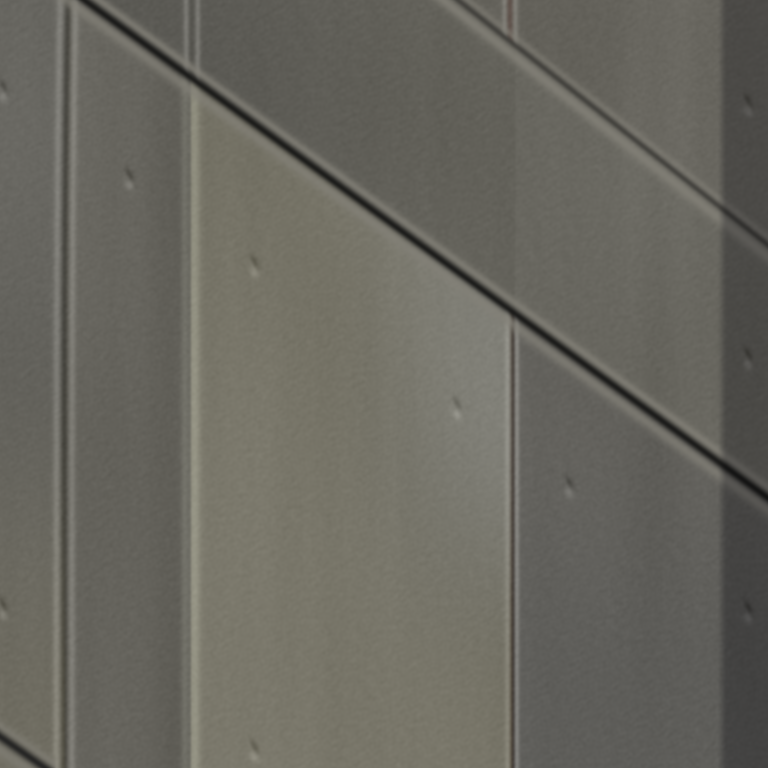
Give the GLSL for this texture, as a Shadertoy shader.

```glsl
// Weathered grey cladding panels with upright joints, slanted seams and small dimples.
#define SEAM_LOW  vec2(1.081, -0.728)   // height at left edge, slope
#define SEAM_HIGH vec2(1.471, -0.790)
#define SEAM_FOOT vec2(0.041, -0.700)
#define JOINT_A 0.0845
#define JOINT_B 0.2485
#define JOINT_C 0.6670
#define SHADOW_X 0.941
#define SHADOW_TINT vec3(0.72, 0.72, 0.74)
#define EDGE 0.0025
#define GRAIN 0.022
#define STAIN 0.030
#define DIMPLE 0.13

vec2 hashGradient(vec2 cell) {
    vec2 q = vec2(dot(cell, vec2(127.1, 311.7)), dot(cell, vec2(269.5, 183.3)));
    return fract(sin(q) * 4375.85) * 2.0 - 1.0;
}

float gradientNoise(vec2 p) {
    vec2 i = floor(p), f = fract(p);
    vec2 u = f * f * f * (f * (f * 6.0 - 15.0) + 10.0);
    vec2 e = vec2(0.0, 1.0);
    float a = dot(hashGradient(i), f);
    float b = dot(hashGradient(i + e.yx), f - e.yx);
    float c = dot(hashGradient(i + e.xy), f - e.xy);
    float d = dot(hashGradient(i + e.yy), f - e.yy);
    return mix(mix(a, b, u.x), mix(c, d, u.x), u.y);
}

// Signed distance above a slanted seam
float above(vec2 p, vec2 seam) {
    return (p.y - seam.x - seam.y * p.x) / sqrt(1.0 + seam.y * seam.y);
}

float side(float d) { return smoothstep(-EDGE, EDGE, d); }

// Soft stripe of half width w centred at c
float stripe(float d, float c, float w) {
    float t = (d - c) / w;
    return exp(-t * t);
}

// Panel faces, each with its own slow gradient
vec3 panelTone(vec2 p, float low, float high, float jointA) {
    vec3 strip = mix(vec3(0.445, 0.435, 0.390), vec3(0.400, 0.395, 0.372), smoothstep(0.0, 0.6, p.y));
    vec3 narrow = vec3(0.402, 0.395, 0.368) - 0.028 * smoothstep(0.15, 0.24, p.x);
    vec3 wide = mix(vec3(0.478, 0.468, 0.418), vec3(0.497, 0.494, 0.462),
                    smoothstep(0.40, 0.66, p.x) * smoothstep(0.05, 0.45, p.y));
    wide -= 0.022 * stripe(p.x + 0.5 * p.y, 0.74, 0.10);
    vec3 lowerRight = mix(vec3(0.388, 0.382, 0.362), vec3(0.368, 0.365, 0.350), smoothstep(0.5, 0.1, p.y));
    vec3 face = mix(strip, narrow, side(p.x - jointA));
    face = mix(face, wide, side(p.x - JOINT_B));
    face = mix(face, lowerRight, side(p.x - JOINT_C));

    vec3 band = mix(vec3(0.355, 0.350, 0.328), vec3(0.393, 0.387, 0.358), smoothstep(0.2, 0.62, p.x));
    band += 0.020 * side(p.x - JOINT_C - 0.004);
    vec3 top = vec3(0.388, 0.380, 0.352) + 0.02 * smoothstep(0.65, 0.90, p.x);
    return mix(mix(face, band, low), top, high);
}

// Dimples step along a slanted row; some columns repeat at a second height
float dimples(vec2 p) {
    vec2 columns[6] = vec2[6](vec2(0.003, -0.675), vec2(0.167, 0.0), vec2(0.330, -0.631),
                              vec2(0.594, 0.0), vec2(0.740, 0.0), vec2(0.973, 0.330));
    float sum = 0.0;
    for (int i = 0; i < 6; i++) {
        float y = 0.888 - 0.70 * columns[i].x;
        for (int k = 0; k < 3; k++) {
            if (k > 0 && columns[i].y == 0.0) break;
            vec2 q = p - vec2(columns[i].x, y + float(k) * columns[i].y);
            q.x += 0.25 * q.y;
            float pit = stripe(length(q * vec2(1.7, 1.0)), 0.0, 0.010);
            float rim = stripe(length((q - vec2(-0.002, -0.012)) * vec2(1.2, 1.0)), 0.0, 0.007);
            sum += rim * 0.65 - pit * smoothstep(-0.005, 0.006, q.x + 0.4 * q.y);
        }
    }
    return sum;
}

void mainImage(out vec4 fragColor, in vec2 fragCoord) {
    vec2 p = fragCoord / iResolution.xy;
    float dLow = above(p, SEAM_LOW), dHigh = above(p, SEAM_HIGH), dFoot = above(p, SEAM_FOOT);
    float low = side(dLow), high = side(dHigh), under = 1.0 - low;
    float jointA = JOINT_A + 0.005 * pow(p.y, 4.0);
    vec3 color = panelTone(p, low, high, jointA);

    // Stains, streaks and grain
    color += STAIN * gradientNoise(p * vec2(5.0, 3.0) + 4.0);
    color += STAIN * 0.7 * gradientNoise(vec2(p.x * 24.0, p.y * 1.6));
    vec2 slant = vec2(p.x + 0.6 * p.y, p.y - 0.6 * p.x);
    color += GRAIN * gradientNoise(slant * vec2(70.0, 130.0));
    color += GRAIN * 0.8 * gradientNoise(p * 190.0 + 7.0);
    color += DIMPLE * dimples(p);

    // Upright joints
    float a = p.x - jointA, b = p.x - JOINT_B, c = p.x - JOINT_C;
    float pairA = stripe(a, -0.011, 0.005) + stripe(a, 0.009, 0.005);
    color += under * (0.10 * pairA - 0.12 * stripe(a, -0.001, 0.0045));
    color += under * vec3(0.10, 0.105, 0.095) * (stripe(b, 0.005, 0.007) + 0.65 * stripe(b, -0.008, 0.005));
    color += low * (0.11 * (stripe(b, -0.006, 0.004) + stripe(b, 0.009, 0.004)) - 0.03 * stripe(b, 0.001, 0.004));
    color += under * (0.07 * stripe(c, -0.006, 0.004) + 0.13 * stripe(c, 0.006, 0.0035)
                    - vec3(0.13, 0.15, 0.15) * stripe(c, 0.000, 0.0035));
    color += high * (0.10 * (stripe(c, -0.010, 0.004) + stripe(c, 0.004, 0.004))
                   - vec3(0.02, 0.06, 0.06) * stripe(c, -0.003, 0.004));

    // Slanted seams: pale lips around a dark gap
    vec3 lip = vec3(0.515, 0.505, 0.470);
    color = mix(color, lip, 0.75 * stripe(dLow, 0.010, 0.006));
    color = mix(color, lip, 0.70 * stripe(dLow, -0.014, 0.008));
    color = mix(color, vec3(0.10, 0.10, 0.095), 0.95 * stripe(dLow, -0.001, 0.0055));
    color = mix(color, lip, 0.80 * stripe(dHigh, -0.012, 0.008));
    color = mix(color, lip, 0.50 * stripe(dHigh, 0.008, 0.005));
    color = mix(color, vec3(0.24, 0.235, 0.22), 0.80 * stripe(dHigh, 0.0, 0.004));
    float foot = 1.0 - side(p.x - jointA + 0.012);
    color = mix(color, lip, foot * 0.6 * (stripe(dFoot, 0.011, 0.006) + stripe(dFoot, -0.014, 0.009)));
    color = mix(color, vec3(0.12), foot * 0.9 * stripe(dFoot, 0.0, 0.006));

    // Shadow along the right side
    float shade = smoothstep(SHADOW_X - 0.008, SHADOW_X + 0.006, p.x);
    color *= mix(vec3(1.0), SHADOW_TINT, shade);
    fragColor = vec4(clamp(color, 0.0, 1.0), 1.0);
}
```
